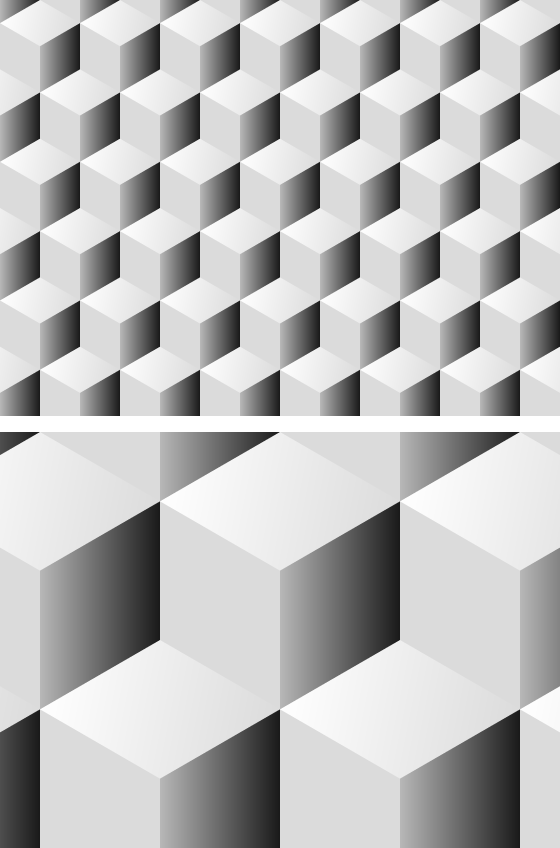
Top, the full canvas; bottom, a detail of the centre.
Reproduce this pattern procedurally as a Shadertoy shader.

```glsl
// Stacked isometric cubes: a hexagonal lattice, seven cubes across and six
// staggered rows down. Each hexagon splits into three rhombic faces with
// linear grey ramps. Edges are smoothed by averaging a grid of samples.

const vec2 REPEATS = vec2(7.0, 3.0);      // each repeat holds two staggered rows
const vec2 CELL = vec2(1.0, 1.7320508);   // cube width, two-row height
const float SLOPE = 0.57735027;           // rise of the slanted edges
const float LEFT_GREY = 0.86;
const vec2 TOP_RAMP = vec2(1.0, 0.86);    // left corner to right corner
const vec2 RIGHT_RAMP = vec2(0.72, 0.10); // inner edge to outer edge
const float TOP_TILT = 0.2;               // leans the top ramp downwards
const int SAMPLES = 4;                    // per axis

// Offset from the centre of the nearest cube
vec2 cubeOffset(vec2 p, vec2 cell) {
    vec2 a = mod(p, cell) - 0.5 * cell;
    vec2 b = mod(p + 0.5 * cell, cell) - 0.5 * cell;
    return dot(a, a) < dot(b, b) ? a : b;
}

float ramp(vec2 ends, float t) {
    return mix(ends.x, ends.y, clamp(t, 0.0, 1.0));
}

// Grey of the face under an offset from the cube centre
float cubeShade(vec2 q) {
    if (q.y > SLOPE * abs(q.x)) {
        float along = q.x + 0.5 - TOP_TILT * (q.y - 0.5 * SLOPE);
        return ramp(TOP_RAMP, along);
    }
    return q.x < 0.0 ? LEFT_GREY : ramp(RIGHT_RAMP, 2.0 * q.x);
}

// The vertical shift sets the row phase
float patternShade(vec2 uv) {
    vec2 p = (uv * REPEATS - vec2(0.0, 1.0 / 6.0)) * CELL;
    return cubeShade(cubeOffset(p, CELL));
}

void mainImage(out vec4 fragColor, in vec2 fragCoord) {
    float sum = 0.0;
    for (int j = 0; j < SAMPLES; j++) {
        for (int i = 0; i < SAMPLES; i++) {
            vec2 jitter = (vec2(i, j) + 0.5) / float(SAMPLES) - 0.5;
            sum += patternShade((fragCoord + jitter) / iResolution.xy);
        }
    }
    fragColor = vec4(vec3(sum / float(SAMPLES * SAMPLES)), 1.0);
}
```
